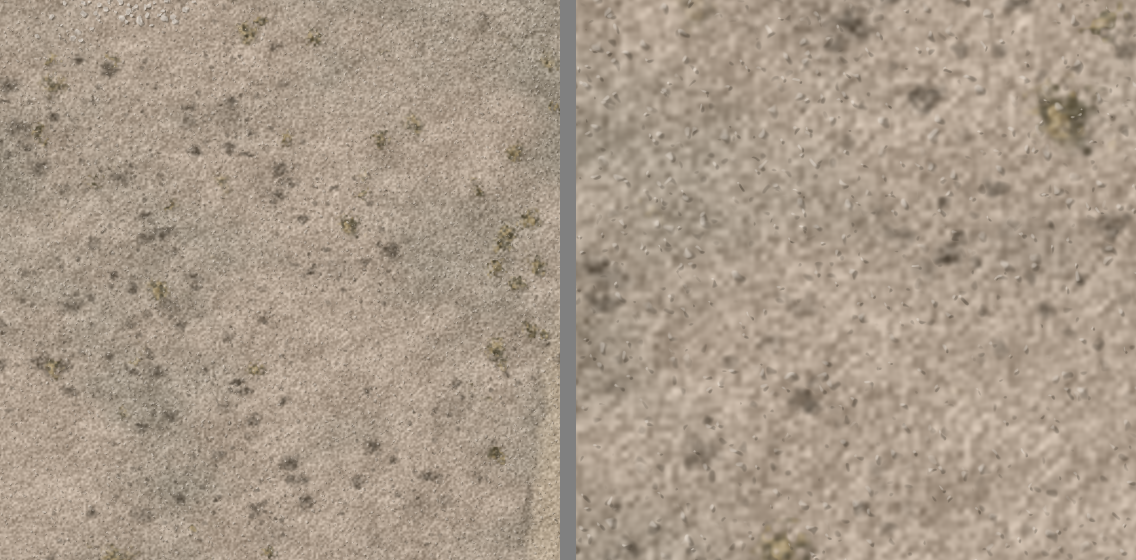
Left, the full canvas; right, a detail of the centre.
Write a WebGL 1 fragment shader that draws this texture.

```glsl
precision highp float;
// Dry stony ground from above: sand, grey gravel patches, dark tufts, olive shrubs and a pale track.
uniform vec2 u_resolution;

const vec3 SAND = vec3(0.697, 0.632, 0.566);
const vec3 GREY_SOIL = vec3(0.607, 0.569, 0.510);
const vec3 TRACK = vec3(0.750, 0.682, 0.588);
const vec3 TUFT = vec3(0.335, 0.300, 0.255);
const vec3 SHRUB_DARK = vec3(0.310, 0.285, 0.200);
const vec3 SHRUB_LIGHT = vec3(0.680, 0.600, 0.430);
const vec3 PEBBLE = vec3(0.820, 0.785, 0.745);
const vec3 SHADOW = vec3(0.370, 0.335, 0.290);
const vec2 SHADOW_SHIFT = vec2(0.0017, -0.0017);
const float GRAIN = 0.22;
const float RELIEF = 0.14;
const float MOTTLE = 0.15;

float hash(vec2 p) {
  vec3 q = fract(vec3(p.xyx) * 0.1031);
  q += dot(q, q.yzx + 33.33);
  return fract((q.x + q.y) * q.z);
}

float noise(vec2 p) {
  vec2 i = floor(p), f = fract(p);
  f = f * f * (3.0 - 2.0 * f);
  return mix(mix(hash(i), hash(i + vec2(1.0, 0.0)), f.x),
             mix(hash(i + vec2(0.0, 1.0)), hash(i + vec2(1.0, 1.0)), f.x), f.y);
}

float fbm(vec2 p) {
  float sum = 0.0, weight = 0.533;
  for (int i = 0; i < 4; i++) {
    sum += weight * noise(p);
    p = mat2(1.6, 1.2, -1.2, 1.6) * p + 17.3;
    weight *= 0.5;
  }
  return sum;
}

// Coverage of scattered round spots; size is the largest radius in cells.
float spots(vec2 p, float cells, float size, float softness, float density, float seed) {
  vec2 grid = p * cells, home = floor(grid);
  float cover = 0.0;
  for (int y = -1; y <= 1; y++) {
    for (int x = -1; x <= 1; x++) {
      vec2 cell = home + vec2(float(x), float(y));
      vec2 key = cell + seed;
      vec2 centre = cell + vec2(hash(key), hash(key + 41.7));
      float pick = hash(key + 83.1), scale = hash(key + 127.9);
      float radius = size * mix(0.4, 1.0, scale * scale);
      float edge = max(softness * radius, 0.7 * cells / u_resolution.y);
      float disc = 1.0 - smoothstep(radius - edge, radius + edge, distance(grid, centre));
      cover = max(cover, disc * smoothstep(pick, pick + 0.15, density));
    }
  }
  return cover;
}

// Soft oval region, 1 at the centre.
float region(vec2 p, vec2 centre, vec2 extent) {
  vec2 d = (p - centre) / extent;
  return exp(-dot(d, d));
}

void main() {
  vec2 p = gl_FragCoord.xy / u_resolution;
  vec2 warp = vec2(noise(p * 80.0), noise(p * 80.0 + 31.0)) - 0.5;
  vec2 fineWarp = vec2(noise(p * 210.0 + 7.0), noise(p * 210.0 + 59.0)) - 0.5;
  vec2 ragged = p + warp * 0.013 + fineWarp * 0.007;
  vec2 chipped = p + fineWarp * 0.004;

  // Soil: broad grey patches, slightly slanted mottling
  float greyness = fbm(p * vec2(3.6, 5.2) + 4.0) + 0.14 * (p.x + p.y - 1.0);
  greyness = smoothstep(0.38, 0.80, greyness + 0.10 * (fbm(p * 40.0 + 2.0) - 0.5));
  vec3 colour = mix(SAND, GREY_SOIL, greyness);
  vec2 slant = vec2(p.x * 0.9 + p.y * 0.3, p.y - p.x * 0.25);
  colour += MOTTLE * (fbm(slant * vec2(18.0, 30.0) + 9.0) - 0.5);

  // Pale track along the right edge, with a worn dark border
  float trackSide = p.x - 0.935 - 0.1 * p.y + 0.03 * (fbm(p * 30.0) - 0.5);
  float trackFade = 1.0 - smoothstep(0.3, 0.6, p.y);
  colour = mix(colour, TRACK, 0.7 * trackFade * smoothstep(-0.015, 0.035, trackSide));
  float border = exp(-pow(trackSide / 0.008, 2.0)) * noise(p * vec2(60.0, 25.0));
  colour = mix(colour, SHADOW, 0.35 * trackFade * border);

  // Dark tufts: wide faint stains, then small clustered smudges
  vec2 oval = ragged * vec2(0.72, 1.0);
  float cluster = smoothstep(0.40, 0.70, fbm(p * 5.0 + 21.0));
  float middle = region(p, vec2(0.36, 0.47), vec2(0.30, 0.28));
  float stains = spots(oval, 11.0, 0.34, 0.9, 0.12 + 0.25 * cluster, 5.0);
  colour = mix(colour, TUFT, 0.20 * stains);
  float tuftDensity = 0.07 + 0.20 * cluster + 0.32 * middle * (0.3 + cluster);
  float tufts = spots(oval, 26.0, 0.36, 0.8, tuftDensity, 11.0);
  float specks = spots(chipped, 62.0, 0.36, 0.7, 0.07 + 0.25 * cluster, 19.0);
  float tuftTexture = 0.45 + 0.60 * noise(p * 150.0 + 3.0);
  colour = mix(colour, TUFT, tuftTexture * max(0.85 * tufts, 0.60 * specks));

  // Shrubs: lumpy olive clumps shaded towards the lower right
  float shrubBand = region(p, vec2(0.89, 0.47), vec2(0.06, 0.24));
  float shrubCluster = smoothstep(0.48, 0.68, fbm(p * 6.0 + 63.0));
  float shrubDensity = 0.55 * shrubBand + 0.22 * shrubCluster + 0.02;
  vec2 shrubPoint = ragged + fineWarp * 0.010;
  float shrubShade = spots(shrubPoint - 3.0 * SHADOW_SHIFT, 24.0, 0.42, 0.7, shrubDensity, 29.0);
  float shrubs = spots(shrubPoint, 24.0, 0.42, 0.7, shrubDensity, 29.0);
  float leaf = 0.7 * noise(p * 170.0 + 13.0) + 0.3 * noise(p * 75.0 + 23.0);
  colour = mix(colour, SHADOW, 0.45 * shrubShade);
  vec3 shrubColour = mix(SHRUB_DARK, SHRUB_LIGHT, smoothstep(0.25, 0.75, leaf));
  colour = mix(colour, shrubColour, 0.70 * shrubs);

  // Pebbles and dark crumbs everywhere; larger rubble near the top left
  float pebbleDensity = 0.26 + 0.26 * greyness;
  float pebbleShade = spots(chipped - SHADOW_SHIFT, 125.0, 0.29, 0.6, pebbleDensity, 37.0);
  float pebbles = spots(chipped, 125.0, 0.24, 0.6, pebbleDensity, 37.0);
  float crumbs = spots(chipped, 140.0, 0.30, 0.6, 0.18 + 0.15 * greyness, 53.0);
  float rubbleDensity = region(p, vec2(0.27, 1.0), vec2(0.09, 0.035))
                      + 0.5 * region(p, vec2(0.16, 0.96), vec2(0.10, 0.04));
  float rubbleShade = spots(chipped - 1.5 * SHADOW_SHIFT, 80.0, 0.5, 0.3, rubbleDensity, 43.0);
  float rubble = spots(chipped, 80.0, 0.5, 0.3, rubbleDensity, 43.0);
  colour = mix(colour, SHADOW, max(max(0.48 * pebbleShade, 0.36 * crumbs), 0.6 * rubbleShade));
  colour = mix(colour, PEBBLE, max(0.55 * pebbles, 0.85 * rubble));

  // Fine grit lit from the upper left
  float grit = 0.7 * noise(p * 265.0) + 0.3 * noise(p * 120.0 + 5.0) - 0.5;
  float slope = noise(p * 190.0 + 71.0) - noise((p - SHADOW_SHIFT) * 190.0 + 71.0);
  colour += GRAIN * grit + RELIEF * slope;

  gl_FragColor = vec4(clamp(colour, 0.0, 1.0), 1.0);
}
```
